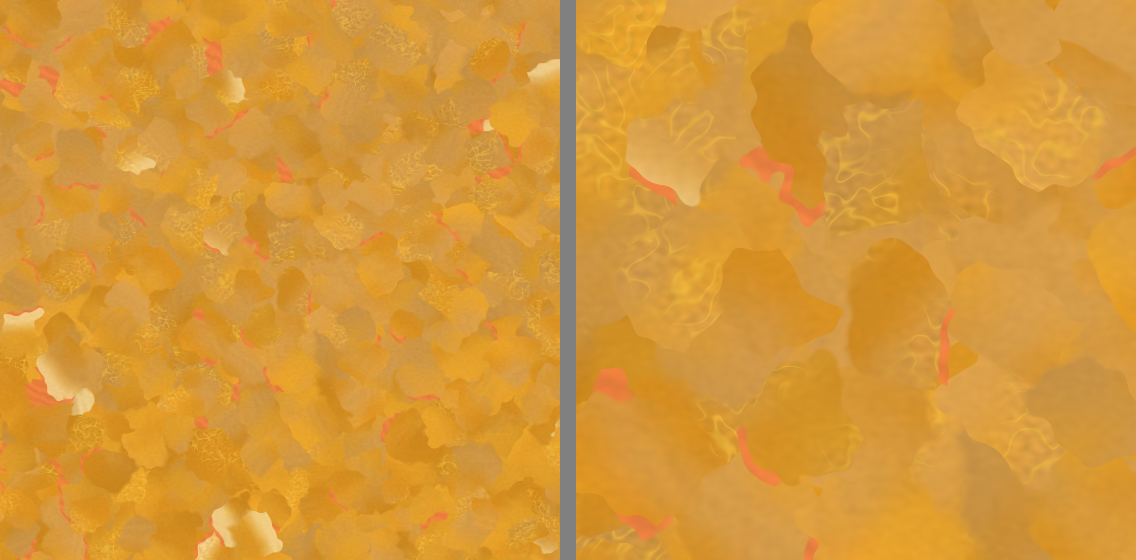
Left, the full canvas; right, a detail of the centre.
Reproduce this texture procedurally as a WebGL 2 fragment shader.

```glsl
#version 300 es
precision highp float;
precision highp int;
// Amber mosaic: ragged translucent flakes of ochre, gold and tan piled in layers.
// Each layer is a jittered grid of noise-warped shapes, composited bottom to top;
// some flakes carry foil ridges, a pale glint or a coral sliver along one side.

uniform vec2 u_resolution;
out vec4 fragColor;

const int LAYERS = 3;
const float CELLS = 12.5;          // flakes across the canvas, per layer
const float PRESENCE = 0.68;       // share of filled cells above the base layer
const float RAGGEDNESS = 0.24;
const float CORAL_CHANCE = 0.30;
const float WIDE_CORAL_CHANCE = 0.03;
const float PALE_CHANCE = 0.08;
const float FOIL_CHANCE = 0.26;
const vec3 OCHRE = vec3(0.825, 0.545, 0.115);
const vec3 GOLD  = vec3(0.885, 0.625, 0.165);
const vec3 TAN   = vec3(0.820, 0.600, 0.285);
const vec3 CORAL = vec3(0.930, 0.490, 0.250);
const vec3 PALE  = vec3(0.960, 0.860, 0.620);
const vec3 FOIL  = vec3(0.930, 0.730, 0.240);

vec3 hash3(vec2 cell, int seed) {
    uvec3 v = uvec3(ivec3(ivec2(cell) + 4096, seed)) * 1664525u + 1013904223u;
    v.x += v.y * v.z; v.y += v.z * v.x; v.z += v.x * v.y;
    v ^= v >> 16u;
    v.x += v.y * v.z; v.y += v.z * v.x; v.z += v.x * v.y;
    return vec3(v >> 8u) / 16777216.0;
}

float gradientDot(vec2 corner, vec2 offset) {
    uvec2 c = uvec2(ivec2(corner) + 4096);
    uint h = (c.x * 73856093u) ^ (c.y * 19349663u);
    h = (h ^ (h >> 15u)) * 2246822519u;
    h ^= h >> 13u;
    vec2 g = vec2(h & 255u, (h >> 8u) & 255u) / 127.5 - 1.0;
    return dot(g, offset);
}

float noise(vec2 p) {
    vec2 i = floor(p), f = p - i;
    vec2 w = f * f * (3.0 - 2.0 * f);
    vec2 e = vec2(1.0, 0.0);
    float low = mix(gradientDot(i, f), gradientDot(i + e, f - e), w.x);
    float high = mix(gradientDot(i + e.yx, f - e.yx), gradientDot(i + 1.0, f - 1.0), w.x);
    return 1.5 * mix(low, high, w.y);
}

void main() {
    float extent = min(u_resolution.x, u_resolution.y);
    vec2 uv = gl_FragCoord.xy / extent;
    float pixel = CELLS / extent;
    vec2 base = uv * CELLS;

    // Shared fields: upper haze, edge warp, coral stripes
    float haze = 0.34 * smoothstep(0.15, 0.6, uv.y) - 0.16 + 0.2 * noise(uv * 3.0);
    vec2 warp = vec2(noise(base * 1.6), noise(base * 1.6 + 40.0));
    warp += 0.42 * vec2(noise(base * 5.0 + 13.0), noise(base * 5.0 + 60.0));
    float stripes = sin(dot(base, vec2(14.0, 23.0)) + 4.0 * warp.x);

    vec3 color = mix(OCHRE, GOLD, 0.5);
    vec2 surface = base;       // texture position on the topmost flake
    float foil = 0.0;

    for (int layer = 0; layer < LAYERS; layer++) {
        bool upper = layer > 0;
        vec2 p = base + float(layer) * vec2(17.37, 9.61);
        warp = vec2(-warp.y, warp.x);

        for (int k = 0; k < 9; k++) {
            vec2 cell = floor(p) + vec2(k % 3, k / 3) - 1.0;
            vec3 place = hash3(cell, layer + 1);
            vec2 q = p - cell - 0.5 - 0.7 * (place.xy - 0.5);
            if (dot(q, q) > 1.2 || (upper && place.z > PRESENCE)) continue;
            vec3 shape = fract(place * 37.0);
            vec3 tint = fract(place * 1369.0);
            vec3 kind = fract(place * 50653.0);

            // Rounded box in a turned frame, ragged by the warp
            vec2 side = normalize(shape.xy - 0.5 + 1e-4);
            vec2 w = q + RAGGEDNESS * warp;
            vec2 b = abs(vec2(dot(w, side), dot(w, vec2(-side.y, side.x))));
            b.x *= 0.88 + 0.3 * shape.z;
            float radius = (upper ? 0.36 : 0.64) + 0.22 * tint.z;
            float d = mix(length(b), max(b.x, b.y), 0.55) - radius;

            // Coral sliver peeking out beneath one side
            if (upper && kind.z < CORAL_CHANCE) {
                float arc = smoothstep(0.76, 0.84, dot(normalize(w + 1e-5), side));
                float band = kind.z < WIDE_CORAL_CHANCE ? 0.32 : 0.085;
                float cover = arc * (1.0 - smoothstep(-pixel, pixel, d - band * arc));
                color = mix(color, CORAL * (1.0 + 0.035 * stripes), 0.88 * cover);
                foil *= 1.0 - cover;
            }

            // Edge is crisp on one side and feathered on the other
            float along = dot(q, side);
            float feather = 0.2 * smoothstep(0.0, 0.7, 0.3 * warp.y - along);
            float alpha = 1.0 - smoothstep(-pixel - feather, pixel, d);
            if (alpha <= 0.0) continue;

            // Cloudy tint with faint wavy grain
            vec2 s = q + 40.0 * vec2(tint.y, kind.x);
            float cloud = sin(s.x * 3.1 + 2.0 * sin(s.y * 2.7)) + 0.9 * warp.x;
            float veil = sin(s.y * 3.7 - 2.0 * sin(s.x * 2.3)) + 0.9 * warp.y;
            float grain = sin(along * 24.0 + 3.0 * cloud) * smoothstep(0.0, 1.2, veil);
            vec3 flake = mix(OCHRE, GOLD, smoothstep(0.0, 1.0, tint.x + 0.28 * cloud));
            flake = mix(flake, TAN, smoothstep(0.1, 1.15, tint.y + 0.3 * veil + haze));
            flake *= 1.0 + 0.085 * (shape.z - 0.5) + 0.05 * along + 0.012 * grain;

            // Pale glint fading in toward one side
            if (upper && kind.y < PALE_CHANCE) {
                float glint = smoothstep(-0.12, 0.4, along + 0.07 * cloud);
                flake = mix(flake, PALE, glint * (0.8 + 0.08 * grain));
            }
            color = mix(color, flake, 0.94 * alpha);
            foil = mix(foil, kind.x < FOIL_CHANCE ? smoothstep(-0.4, 0.8, cloud) : 0.0, alpha);
            surface = alpha > 0.5 ? s : surface;
        }
    }

    // Fine mottling and foil ridges on the visible flake
    float ridge = 1.0 - abs(noise(surface * 6.0 + 1.2 * warp));
    float fine = noise(surface * vec2(13.0, 17.0));
    color = mix(color, FOIL, 0.55 * foil * smoothstep(0.86, 1.0, ridge));
    color *= 1.0 + (0.025 + 0.05 * foil) * fine;
    fragColor = vec4(color, 1.0);
}
```
